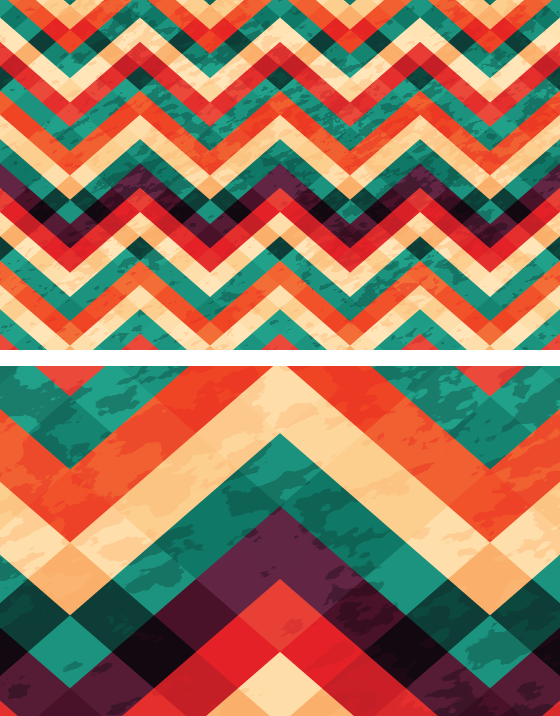
Top, the full canvas; bottom, a detail of the centre.
Reproduce this pattern procedurally as a WebGL 2 fragment shader.

```glsl
#version 300 es
precision highp float;
// Chevron bands split into shaded diamonds, with darker crossings and worn flecks.

uniform vec2 u_resolution;
out vec4 fragColor;

const float REPEATS = 4.0;         // zigzags across the canvas
const float BANDS = 14.4;          // band thicknesses down the canvas
const float FIRST_PEAK = 0.72;     // depth of the peak of band 0, in bands
const float CELLS = 5.0;           // diamonds per zigzag
const float CROSS_PERIOD = 7.0;    // spacing of the crossing stripes
const float CROSS_OFFSET = 2.0;
const float SHADES = 4.0;          // tint steps between diamonds
const float WEAR = 0.36;
const int AA = 4;                  // samples per pixel side

const int TEAL = 0, CREAM = 1, ORANGE = 2, RED = 3, PURPLE = 4;
const vec3 LIGHT[5] = vec3[5](
    vec3(0.13, 0.63, 0.54), vec3(1.00, 0.90, 0.72), vec3(0.95, 0.43, 0.21),
    vec3(0.92, 0.29, 0.23), vec3(0.43, 0.19, 0.32));
const vec3 SHADE[5] = vec3[5](
    vec3(0.06, 0.47, 0.40), vec3(0.99, 0.81, 0.56), vec3(0.94, 0.27, 0.14),
    vec3(0.89, 0.13, 0.15), vec3(0.29, 0.07, 0.16));
const vec3 CROSSING[5] = vec3[5](
    vec3(0.05, 0.24, 0.21), vec3(0.98, 0.69, 0.42), vec3(0.90, 0.14, 0.14),
    vec3(0.77, 0.12, 0.15), vec3(0.07, 0.03, 0.06));

// Band colours from top to bottom
const int FIRST_BAND = -4;
const int BAND_COUNT = 18;
const int BAND_KIND[BAND_COUNT] = int[BAND_COUNT](
    TEAL, CREAM, ORANGE, TEAL, CREAM, RED, TEAL, ORANGE, CREAM,
    TEAL, PURPLE, RED, CREAM, TEAL, ORANGE, CREAM, TEAL, RED);

float hash(vec2 p) {
    return fract(sin(dot(p, vec2(127.1, 311.7))) * 43758.5453);
}

float noise(vec2 p) {
    vec2 i = floor(p), f = fract(p);
    f = f * f * (3.0 - 2.0 * f);
    return mix(mix(hash(i), hash(i + vec2(1.0, 0.0)), f.x),
               mix(hash(i + vec2(0.0, 1.0)), hash(i + 1.0), f.x), f.y);
}

float fbm(vec2 p) {
    float sum = 0.0, amp = 0.5;
    for (int i = 0; i < 4; i++) {
        sum += amp * noise(p);
        p = mat2(1.6, 1.2, -1.2, 1.6) * p + 7.3;
        amp *= 0.5;
    }
    return sum / 0.9375;
}

// Slanted flecks gathered in loose patches, 0 to 1
float wearAmount(vec2 p) {
    float patches = smoothstep(0.42, 0.68, fbm(p * 4.5 + 3.7));
    vec2 slanted = mat2(0.9, -0.43, 0.43, 0.9) * p * vec2(1.0, 1.0);
    float flecks = fbm(slanted * vec2(34.0, 72.0));
    float cut = mix(0.70, 0.50, patches);
    return smoothstep(cut - 0.02, cut + 0.02, flecks);
}

// Colour at uv, where uv runs 0 to 1 from the lower left
vec3 chevronColor(vec2 uv, float wear) {
    float fromPeak = abs(fract(uv.x * REPEATS + 0.5) - 0.5);
    float depth = (1.0 - uv.y) * BANDS - FIRST_PEAK;
    float band = floor(depth - CELLS * fromPeak);
    float stripe = floor(depth + CELLS * fromPeak);

    int kind = BAND_KIND[clamp(int(band) - FIRST_BAND, 0, BAND_COUNT - 1)];
    float tint = floor(hash(vec2(band, stripe) + 0.5) * SHADES) / (SHADES - 1.0);
    tint *= mix(0.35, 1.0, step(0.5, stripe - band));  // brighter peaks
    vec3 base = mix(LIGHT[kind], SHADE[kind], tint);

    bool crossed = mod(stripe - CROSS_OFFSET, CROSS_PERIOD) < 0.5;
    return crossed ? mix(CROSSING[kind], SHADE[kind], 0.5 * WEAR * wear)
                   : mix(base, CROSSING[kind], WEAR * wear);
}

void main() {
    vec2 uv = gl_FragCoord.xy / u_resolution;
    float wear = wearAmount(uv * vec2(1.6, 1.0));

    // Average subsamples to smooth the diamond edges
    vec3 color = vec3(0.0);
    for (int i = 0; i < AA * AA; i++) {
        vec2 jitter = (vec2(i % AA, i / AA) + 0.5) / float(AA) - 0.5;
        color += chevronColor(uv + jitter / u_resolution, wear);
    }
    fragColor = vec4(color / float(AA * AA), 1.0);
}
```
